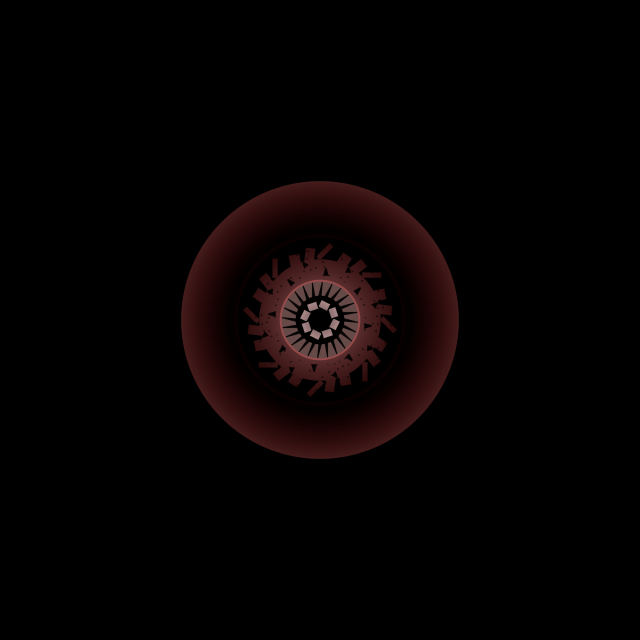
Write a three.js fragment shader that draws this background.

```glsl
// A dark red iris on black: a glowing outer annulus around a jagged rosette,
// with a bright thin ring, radial spokes and a core of eight pale blocks.
// Each repeated part is one distance shape folded into equal angular sectors.

#define EDGE 0.0011          // softness of the edges
#define DISC_RADIUS 0.217    // outer rim of the glow
#define GLOW_INNER 0.139     // where the glow reaches black
#define CAVITY_RADIUS 0.129  // faint circle around the rosette
#define ROSETTE_RADIUS 0.095 // base of the teeth
#define RING_RADIUS 0.0615
#define SPOKE_INNER 0.038
#define PETALS 8.0
#define SPOKES 24.0

varying vec2 vUv;

const vec3 ROSETTE_NEAR = vec3(0.37, 0.19, 0.19);
const vec3 ROSETTE_FAR = vec3(0.18, 0.045, 0.045);
const vec3 RING_COLOR = vec3(0.62, 0.30, 0.30);
const vec3 SPOKE_COLOR = vec3(0.40, 0.29, 0.28);
const vec3 BLOCK_COLOR = vec3(0.66, 0.53, 0.53);

float hash(vec2 p) {
  vec3 q = fract(vec3(p.xyx) * 0.1031);
  q += dot(q, q.yzx + 33.33);
  return fract((q.x + q.y) * q.z);
}

float fill(float d) {
  return 1.0 - smoothstep(-EDGE, EDGE, d);
}

// Fold into sectors; x points outward, turned by tilt degrees, from radius dist
vec2 sector(vec2 p, float count, float degrees, float dist, float tilt) {
  float stepAngle = 6.283185 / count;
  float a = atan(p.y, p.x) - radians(degrees);
  a = mod(a + 0.5 * stepAngle, stepAngle) - 0.5 * stepAngle;
  vec2 q = length(p) * vec2(cos(a), sin(a)) - vec2(dist, 0.0);
  float c = cos(radians(tilt));
  float s = sin(radians(tilt));
  return vec2(c * q.x + s * q.y, c * q.y - s * q.x);
}

float box(vec2 p, vec2 halfSize) {
  vec2 d = abs(p) - halfSize;
  return length(max(d, 0.0)) + min(max(d.x, d.y), 0.0);
}

// A bar whose half width narrows toward +x
float wedge(vec2 p, float halfLength, float halfWidth) {
  float w = halfWidth * (0.7 - 0.4 * p.x / halfLength);
  return max(abs(p.x) - halfLength, abs(p.y) - w);
}

// Disc with one slanted bar and two blocks per petal
float rosette(vec2 p) {
  float d = length(p) - ROSETTE_RADIUS;
  d = min(d, box(sector(p, PETALS, 86.0, 0.107, -41.0), vec2(0.0150, 0.0041)));
  d = min(d, box(sector(p, PETALS, 68.0, 0.099, -12.0), vec2(0.0110, 0.0085)));
  return min(d, box(sector(p, PETALS, 99.0, 0.102, -16.0), vec2(0.0115, 0.0075)));
}

float holes(vec2 p) {
  float d = wedge(sector(p, PETALS, 83.0, 0.0755, 8.0), 0.0058, 0.0040);
  return min(d, wedge(sector(p, PETALS, 105.5, 0.0900, 25.0), 0.0045, 0.0042));
}

// Small dim flecks scattered over polar cells
float flecks(vec2 p) {
  vec2 polar = vec2((atan(p.y, p.x) / 6.283185 + 0.5) * 48.0, length(p) * 105.0);
  vec2 id = floor(polar);
  vec2 offset = vec2(hash(id), hash(id + 17.0)) * 0.4 - 0.2;
  float d = length((fract(polar) - 0.5 - offset) * vec2(1.2, 1.0));
  return step(0.62, hash(id + 41.0)) * (1.0 - smoothstep(0.10, 0.25, d));
}

void main() {
  vec2 p = vUv - 0.5;
  float r = length(p);

  // Outer annulus: red rises linearly, the pale part later
  float t = clamp((r - GLOW_INNER) / (DISC_RADIUS - GLOW_INNER), 0.0, 1.0);
  vec3 color = vec3(0.27 * t, 0.11 * t * t, 0.11 * t * t);
  float outside = 1.0 - fill(r - CAVITY_RADIUS);
  color.r += 0.06 * outside * exp(-max(r - CAVITY_RADIUS, 0.0) / 0.006);
  color *= fill(r - DISC_RADIUS);

  // Jagged rosette with holes and flecks
  float fade = clamp((r - RING_RADIUS) / 0.055, 0.0, 1.0);
  vec3 body = mix(ROSETTE_NEAR, ROSETTE_FAR, pow(fade, 0.75));
  body *= 1.0 - 0.45 * flecks(p) * smoothstep(0.066, 0.073, r);
  color = mix(color, body, fill(rosette(p)));
  color *= 1.0 - 0.92 * fill(holes(p));

  // Spokes cut by dark tapering slits
  float slit = fill(wedge(sector(p, SPOKES, -2.0, 0.048, -8.0), 0.0115, 0.0024));
  vec3 spokes = SPOKE_COLOR * (1.0 - 0.95 * slit);
  spokes *= 1.0 - fill(r - SPOKE_INNER);
  color = mix(color, spokes, fill(r - RING_RADIUS));

  // Bright thin ring
  float ring = 1.0 - smoothstep(0.0004, 0.0024, abs(r - RING_RADIUS));
  color = mix(color, RING_COLOR, 0.9 * ring);

  // Core of tilted blocks, paler toward the outside
  vec2 q = sector(p, PETALS, -16.5, 0.0237, -10.0);
  float shade = 0.92 + 16.0 * q.x;
  color = mix(color, BLOCK_COLOR * shade, fill(box(q, vec2(0.0056, 0.0074))));

  gl_FragColor = vec4(color, 1.0);
}
```
